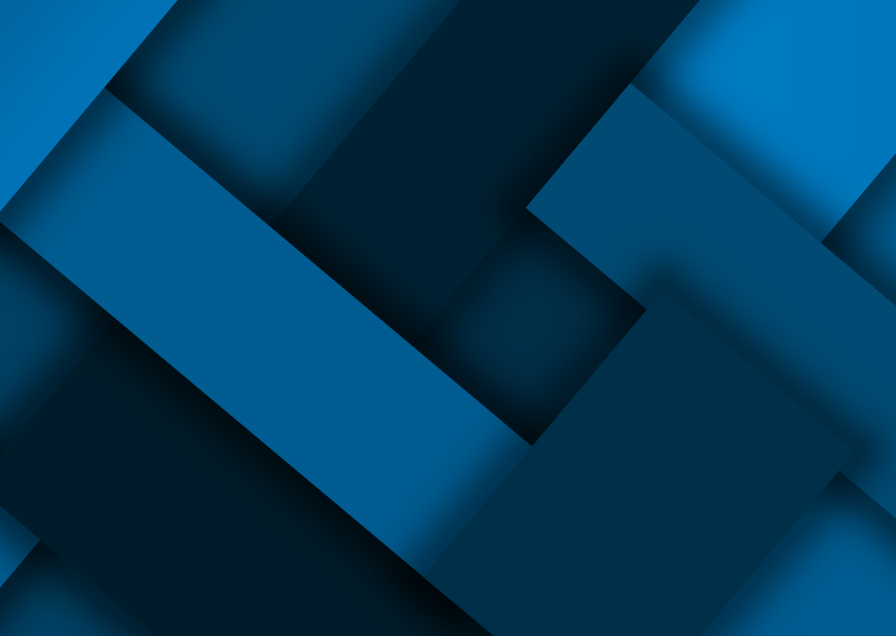
A WebGL 2 fragment shader for this background:

```glsl
#version 300 es
precision highp float;
// Overlapping diagonal paper sheets in deep blues, each casting a soft shadow.
uniform vec2 u_resolution;
out vec4 fragColor;

const float FAR = 4.0;            // beyond every canvas edge
const float SHADOW_WIDTH = 0.052;

const vec3 INK      = vec3(0.0, 0.110, 0.165);
const vec3 MIDNIGHT = vec3(0.0, 0.130, 0.200);
const vec3 NAVY     = vec3(0.0, 0.185, 0.285);
const vec3 DUSK     = vec3(0.0, 0.255, 0.395);
const vec3 DENIM    = vec3(0.0, 0.292, 0.452);
const vec3 COBALT   = vec3(0.0, 0.360, 0.568);
const vec3 AZURE    = vec3(0.0, 0.448, 0.710);
const vec3 SKY      = vec3(0.0, 0.485, 0.765);

// Signed distance to the rectangle spanned by two corners.
float rectDistance(vec2 p, vec2 low, vec2 high) {
  vec2 d = abs(p - 0.5 * (low + high)) - 0.5 * (high - low);
  return length(max(d, 0.0)) + min(max(d.x, d.y), 0.0);
}

// Lays a sheet over the colour below, darkening its surroundings first.
vec3 addSheet(vec3 below, vec2 p, vec2 low, vec2 high, vec3 tint, float shade, float pixel) {
  float d = rectDistance(p, low, high);
  float reach = max(d, 0.0) / SHADOW_WIDTH;
  vec3 shadowed = below * (1.0 - shade * exp(-reach * reach));
  return mix(shadowed, tint, clamp(0.5 - d / pixel, 0.0, 1.0));
}

// Turns canvas units into sheet axes: x runs down-right, y runs up-right.
vec2 sheetAxes(vec2 p, float angle) {
  float c = cos(angle), s = sin(angle);
  return vec2(c * p.x + s * p.y, s * p.x - c * p.y);
}

void main() {
  float pixel = 1.0 / u_resolution.y;
  vec2 uv = gl_FragCoord.xy * pixel;
  vec2 fromTop = vec2(uv.x, 1.0 - uv.y);
  vec2 p = sheetAxes(fromTop, radians(40.0));

  // Lowest sheets, tucked beneath their neighbours
  vec3 col = NAVY;
  col = addSheet(col, p, vec2(-FAR, -0.1), vec2(0.60, FAR), DENIM, 0.0, pixel);
  col = addSheet(col, p, vec2(1.20, 0.50), vec2(FAR), COBALT, 0.0, pixel);
  col = addSheet(col, p, vec2(1.40, -FAR), vec2(FAR, 0.30), COBALT, 0.0, pixel);
  col = addSheet(col, p, vec2(-FAR, -0.65), vec2(0.50, -0.2), DUSK, 0.0, pixel);
  col = addSheet(col, p, vec2(0.55, -FAR), vec2(FAR, -0.58), DUSK, 0.0, pixel);
  col = addSheet(col, p, vec2(-FAR, -FAR), vec2(0.594, -0.58), COBALT, 0.5, pixel);

  // Upper right sheet, dark band and the panel crossing them
  vec3 sky = mix(SKY, AZURE, 0.5 * smoothstep(1.1, 1.4, fromTop.x));
  col = addSheet(col, p, vec2(0.80, 0.50), vec2(1.234, FAR), sky, 0.42, pixel);
  col = addSheet(col, p, vec2(0.555, -0.1), vec2(0.843, FAR), MIDNIGHT, 0.40, pixel);
  col = addSheet(col, p, vec2(0.843, 0.281), vec2(FAR, 0.537), DENIM, 0.48, pixel);

  // Lower dark band, long blue bar and the central block
  col = addSheet(col, p, vec2(0.461, -0.609), vec2(FAR, -0.2), INK, 0.50, pixel);
  col = addSheet(col, p, vec2(0.15, -0.267), vec2(1.15, 0.0), COBALT, 0.55, pixel);
  col = addSheet(col, p, vec2(1.092, -0.267), vec2(1.486, 0.320), NAVY, 0.42, pixel);

  // Bright corner sheet on top
  vec3 corner = mix(AZURE * 0.89, AZURE, smoothstep(0.0, 0.19, p.x));
  col = addSheet(col, p, vec2(-FAR, -0.267), vec2(0.214, FAR), corner, 0.45, pixel);

  fragColor = vec4(col, 1.0);
}
```
